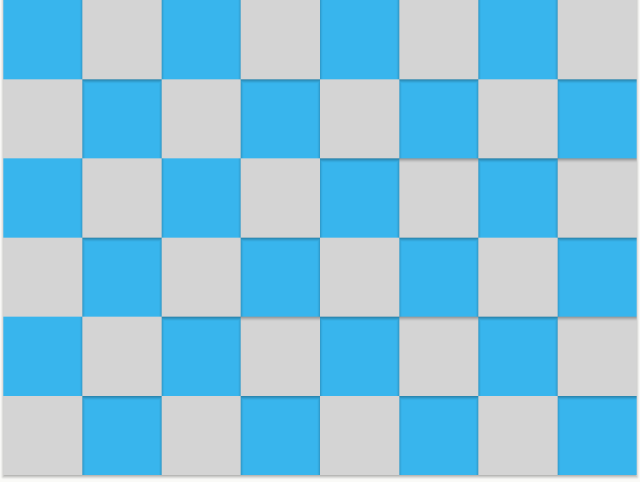
This pattern is drawn by a Shadertoy shader. Its source:

```glsl
// Checkerboard of blue and grey square tiles with soft drop shadows on a pale page
#define COLS 8.0
#define ROWS 6.0
#define TILE 0.1237          // tile side, in canvas widths
#define MARGIN 0.0052        // left margin, in canvas widths
#define BLUR 0.042           // shadow softness, in tiles
#define DROP 0.021           // downward shadow offset, in tiles
#define SHADOW 0.35          // shadow opacity
#define SAMPLES 3            // antialiasing samples per axis
#define BLUE vec3(0.22, 0.71, 0.93)
#define GREY vec3(0.83)
#define PAGE vec3(0.98, 0.98, 0.97)

// Soft shadow at a signed distance from the casting edge
float softShadow(float dist) {
    return 1.0 - smoothstep(-BLUR, BLUR, dist);
}

float boxDistance(vec2 p, vec2 halfSize) {
    vec2 d = abs(p) - halfSize;
    return length(max(d, 0.0)) + min(max(d.x, d.y), 0.0);
}

// Page around the board, darkened by the shadow of the whole board
vec3 pageColor(vec2 p) {
    vec2 halfBoard = vec2(COLS * 0.5, ROWS);
    float dist = boxDistance(p - vec2(halfBoard.x, DROP), halfBoard);
    return PAGE * (1.0 - SHADOW * softShadow(dist));
}

// One tile with the shadows its neighbours cast on it
vec3 tileColor(vec2 p) {
    vec2 cell = floor(p);
    vec2 f = fract(p);
    bool isBlue = mod(cell.x + cell.y, 2.0) < 0.5;
    bool oddRow = mod(cell.y, 2.0) > 0.5;

    // Odd rows shade blue tiles; even rows shade a stepped run to the right
    bool underRow = oddRow ? isBlue : cell.y > 0.0 && cell.x >= ROWS - cell.y;
    float shade = underRow ? softShadow(f.y - DROP) : 0.0;

    // Grey tiles lie above their blue side neighbours
    if (isBlue) {
        if (cell.x > 0.0) shade = max(shade, softShadow(f.x));
        if (cell.x < COLS - 1.0) shade = max(shade, softShadow(1.0 - f.x));
    }
    return (isBlue ? BLUE : GREY) * (1.0 - SHADOW * shade);
}

// Scene in tile units, measured from the top left of the board
vec3 scene(vec2 p) {
    bool onBoard = p.x >= 0.0 && p.x < COLS && p.y < ROWS;
    return onBoard ? tileColor(max(p, 0.0)) : pageColor(p);
}

void mainImage(out vec4 fragColor, in vec2 fragCoord) {
    vec3 sum = vec3(0.0);
    for (int j = 0; j < SAMPLES; j++) {
        for (int i = 0; i < SAMPLES; i++) {
            vec2 jitter = (vec2(i, j) + 0.5) / float(SAMPLES) - 0.5;
            vec2 pos = fragCoord + jitter;
            vec2 uv = vec2(pos.x, iResolution.y - pos.y) / iResolution.x;
            sum += scene((uv - vec2(MARGIN, 0.0)) / TILE);
        }
    }
    fragColor = vec4(sum / float(SAMPLES * SAMPLES), 1.0);
}
```
